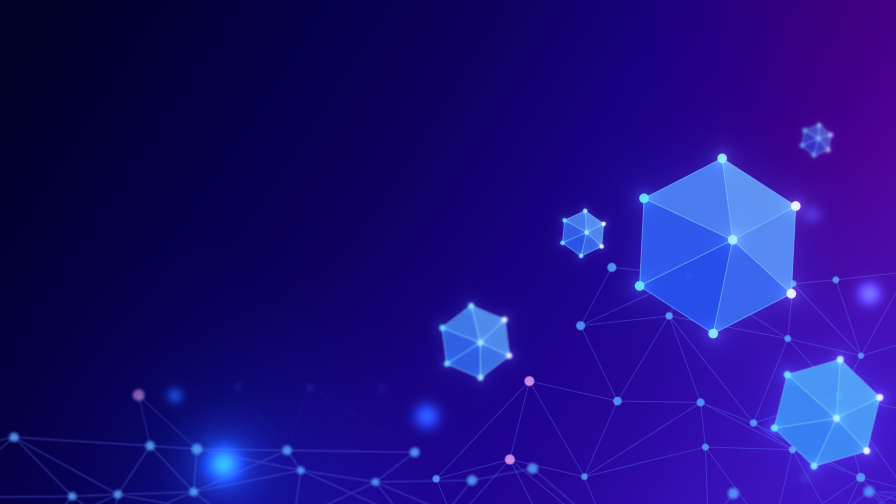
Give the GLSL for this background, as a WebGL 2 fragment shader.

```glsl
#version 300 es
precision highp float;

uniform vec2 u_resolution;
out vec4 fragColor;

const vec3 SKY_BLUE = vec3(0.34, 0.66, 1.0);
const vec3 CYAN = vec3(0.12, 0.58, 1.0);
const vec3 PINK = vec3(0.95, 0.66, 0.95);

vec2 hash2(vec2 cell) {
    vec2 q = vec2(dot(cell, vec2(127.1, 311.7)), dot(cell, vec2(269.5, 183.3)));
    return fract(sin(q) * 43758.5);
}

float cross2(vec2 a, vec2 b) { return a.x * b.y - a.y * b.x; }

float segmentDistance(vec2 p, vec2 a, vec2 b) {
    vec2 ab = b - a;
    return length(p - a - ab * clamp(dot(p - a, ab) / dot(ab, ab), 0.0, 1.0));
}

float softFill(float d, float blur) { return 1.0 - smoothstep(-blur, blur, d); }

float glow(vec2 p, vec2 centre, float radius) {
    vec2 d = (p - centre) / radius;
    return exp(-dot(d, d));
}

// Diagonal navy to violet ramp with a magenta tint on the upper right
vec3 backdrop(vec2 p, float aspect) {
    float s = p.x / aspect;
    float t = s * 0.85 + 0.3 * (1.0 - p.y);
    vec3 col = mix(vec3(0.0, 0.0, 0.15), vec3(0.03, 0.0, 0.32), smoothstep(0.0, 0.42, t));
    col = mix(col, vec3(0.12, 0.01, 0.56), smoothstep(0.35, 0.78, t));
    col = mix(col, vec3(0.25, 0.08, 0.77), smoothstep(0.7, 1.1, t));
    float magenta = smoothstep(0.68, 1.0, s) * smoothstep(0.1, 0.75, p.y);
    return col + magenta * vec3(0.10, -0.04, -0.10);
}

vec2 nodeAt(vec2 id, vec2 cell, float seed) {
    return (id + 0.5 + 0.72 * (hash2(id + seed) - 0.5)) * cell;
}

// Nodes fade out above a ceiling that changes from left to right
float presence(vec2 node, vec2 ceiling) {
    float top = mix(ceiling.x, ceiling.y, smoothstep(0.7, 1.25, node.x));
    return 1.0 - smoothstep(-0.02, 0.02, node.y - top);
}

float link(vec2 p, vec2 a, vec2 b, vec2 ceiling, float width, float blur) {
    float fade = presence(a, ceiling) * presence(b, ceiling);
    return fade * softFill(segmentDistance(p, a, b) - width, blur);
}

// Jittered cells joined to their neighbours
vec3 network(vec3 col, vec2 p, vec2 cell, vec2 ceiling, float radius, float blur, float seed) {
    vec2 home = floor(p / cell);
    float lines = 0.0;
    vec3 dots = vec3(0.0);
    float coverage = 0.0;
    for (int j = -1; j <= 1; j++) {
        for (int i = -1; i <= 1; i++) {
            vec2 id = home + vec2(i, j);
            vec2 node = nodeAt(id, cell, seed);
            vec2 pick = hash2(id + seed + 31.0);
            float slant = pick.x < 0.5 ? 1.0 : -1.0;
            vec2 right = nodeAt(id + vec2(1, 0), cell, seed);
            vec2 above = nodeAt(id + vec2(0, 1), cell, seed);
            vec2 diagonal = nodeAt(id + vec2(1, slant), cell, seed);
            lines = max(lines, link(p, node, right, ceiling, 0.0008, blur));
            lines = max(lines, link(p, node, above, ceiling, 0.0008, blur));
            lines = max(lines, link(p, node, diagonal, ceiling, 0.0008, blur));
            float size = radius * (0.75 + 0.5 * pick.y);
            float dotMask = presence(node, ceiling) * softFill(distance(p, node) - size, blur * 1.5);
            if (dotMask > coverage) dots = pick.y > 0.86 ? PINK : SKY_BLUE;
            coverage = max(coverage, dotMask);
        }
    }
    col = mix(col, vec3(0.36, 0.46, 0.98), 0.42 * lines);
    return mix(col, dots, 0.8 * coverage);
}

vec2 hexCorner(int i, float radius, float tilt) {
    float angle = tilt + float(i) * 1.0472;
    return radius * vec2(cos(angle), sin(angle));
}

// Faceted gem: six triangles around an offset hub, with lit edges and corners
vec3 gem(vec3 col, vec2 p, vec2 centre, float radius, float tilt, vec2 hubShift,
         float cyanTint, float blur, float opacity) {
    vec2 q = p - centre;
    vec2 hub = hubShift * radius;
    float outside = -1.0, edge = 1.0, corner = length(q - hub), shade = 0.0;
    for (int i = 0; i < 6; i++) {
        vec2 a = hexCorner(i, radius, tilt);
        vec2 b = hexCorner(i + 1, radius, tilt);
        vec2 normal = normalize(a + b);
        outside = max(outside, dot(q, normal) - radius * 0.866);
        edge = min(edge, min(segmentDistance(q, hub, a), segmentDistance(q, a, b)));
        corner = min(corner, length(q - a));
        if (cross2(a - hub, q - hub) >= 0.0 && cross2(b - hub, q - hub) < 0.0)
            shade = 0.5 + 0.5 * dot(normal, vec2(0.71));
    }
    vec3 face = mix(vec3(0.15, 0.31, 0.93), vec3(0.38, 0.61, 0.97), shade);
    face = mix(face, vec3(0.26, 0.70, 0.98), cyanTint);
    vec3 spark = mix(vec3(0.40, 0.90, 1.0), vec3(0.92, 0.97, 1.0), smoothstep(-0.5, 0.8, q.x / radius));
    col += 0.10 * opacity * SKY_BLUE * exp(-max(outside, 0.0) / (0.22 * radius));
    col = mix(col, face, opacity * softFill(outside, blur));
    col = mix(col, vec3(0.50, 0.84, 1.0), 0.6 * opacity * softFill(edge - 0.0009, blur));
    float size = 0.0025 + 0.04 * radius;
    col += 0.3 * opacity * spark * exp(-corner / (size * 1.2));
    return mix(col, spark, opacity * softFill(corner - size, blur));
}

void main() {
    vec2 p = gl_FragCoord.xy / u_resolution.y;
    float pixel = 1.0 / u_resolution.y;
    vec3 col = backdrop(p, u_resolution.x / u_resolution.y);
    // Soft haze and out-of-focus lights
    col += 0.16 * vec3(0.1, 0.3, 1.0) * glow(p, vec2(0.50, 0.02), 0.28);
    col += CYAN * (0.9 * glow(p, vec2(0.444, 0.079), 0.030) + 0.3 * glow(p, vec2(0.444, 0.079), 0.075));
    col += CYAN * (0.6 * glow(p, vec2(0.847, 0.174), 0.024) + 0.4 * glow(p, vec2(0.347, 0.215), 0.016));
    col += SKY_BLUE * (0.6 * glow(p, vec2(1.725, 0.417), 0.022) + 0.2 * glow(p, vec2(1.613, 0.574), 0.018));
    // Blurred mesh low on the left, crisp mesh on the right
    float crisp = max(0.0015, pixel * 0.7);
    col = network(col, p, vec2(0.17, 0.085), vec2(0.22, 0.04), 0.009, max(0.004, pixel), 4.0);
    col = network(col, p, vec2(0.16, 0.135), vec2(-0.02, 0.53), 0.008, crisp, 17.0);
    // Gems from far to near
    col = gem(col, p, vec2(1.620, 0.722), 0.030, 1.40, vec2(0.1), 0.0, 0.007, 0.50);
    col = gem(col, p, vec2(1.157, 0.537), 0.045, 1.48, vec2(0.15, 0.04), 0.15, crisp, 0.85);
    col = gem(col, p, vec2(0.944, 0.322), 0.072, 1.70, vec2(0.12, -0.03), 0.25, 0.005, 0.85);
    col = gem(col, p, vec2(1.641, 0.181), 0.109, 1.33, vec2(0.17, -0.10), 0.55, 0.003, 0.92);
    col = gem(col, p, vec2(1.424, 0.512), 0.174, 1.52, vec2(0.17, 0.07), 0.0, crisp, 0.95);
    fragColor = vec4(clamp(col, 0.0, 1.0), 1.0);
}
```
